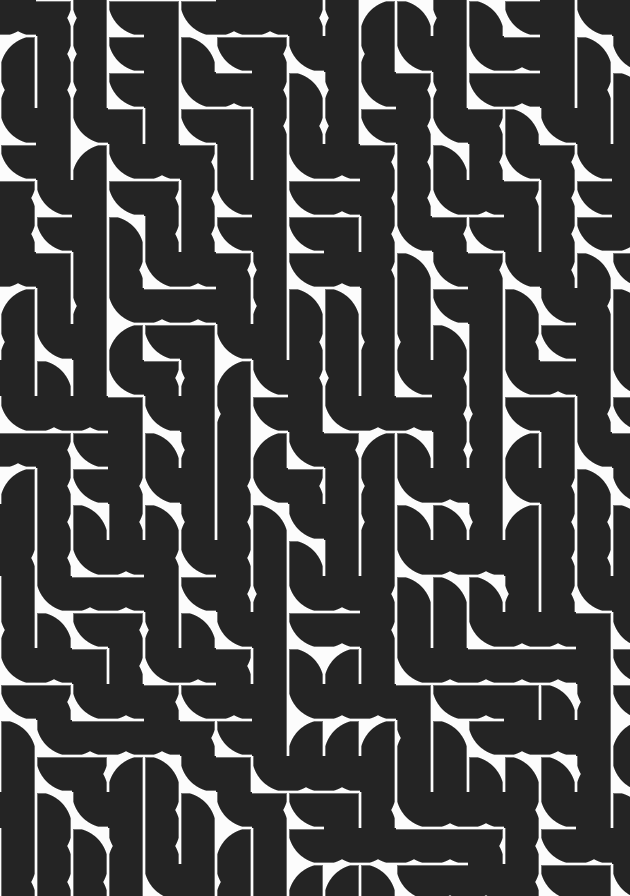
Reproduce this pattern procedurally as a Shadertoy shader.

```glsl
// Maze of dark corridors with rounded ends and scalloped sides, parted by thin white walls.

const vec3  INK            = vec3(0.14);
const vec3  PAPER          = vec3(0.99);
const float TILES_ACROSS   = 17.5;  // cells over the canvas width
const float WALL_WIDTH     = 0.075; // in cells
const float DOWN_CHANCE    = 0.60;  // share of cells that lead down, the rest lead right
const float SIDE_RUN       = 4.0;   // cells in a column that tend to bulge to one side
const float SIDE_VARIATION = 0.35;  // share of cells that ignore their run

// Integer hash of a cell, 0 to 1
float hash(vec2 cell, uint salt) {
    uvec2 q = uvec2(ivec2(cell) + 4096);
    uint h = q.x * 1597334677u ^ q.y * 3812015801u ^ salt * 2654435769u;
    h = (h ^ (h >> 16)) * 2146121005u;
    h = (h ^ (h >> 15)) * 2221713035u;
    return float((h ^ (h >> 16)) >> 8) / 16777216.0;
}

// Binary tree maze: every cell opens either down or right
bool leadsDown(vec2 cell) {
    return hash(cell, 1u) < DOWN_CHANCE;
}

// Side (0 left, 1 right) that holds the disc centre at the opening below a cell
float centreSide(vec2 cell) {
    vec2 run = vec2(cell.x, floor(cell.y / SIDE_RUN));
    bool alone = hash(cell, 2u) < SIDE_VARIATION;
    return step(0.5, alone ? hash(cell, 3u) : hash(run, 4u));
}

// Signed distance to a disc of one cell radius around a cell corner
float cornerDisc(vec2 p, vec2 corner) {
    return length(p - corner) - 1.0;
}

// Corridor inside one cell: union of quarter discs at its openings
float corridor(vec2 p, vec2 cell, bool down, bool openLeft, bool openUp) {
    vec2 exitCorner = down ? vec2(centreSide(cell), 0.0) : vec2(1.0);
    float d = cornerDisc(p, exitCorner);
    if (openLeft) d = min(d, cornerDisc(p, vec2(0.0, 1.0)));
    if (openUp && down) {
        float side = centreSide(cell + vec2(0.0, 1.0));
        d = min(d, cornerDisc(p, vec2(side, 1.0)));
    }
    return d;
}

// Distance to the nearest closed edge of the cell
float wallDistance(vec2 p, bool down, bool openLeft, bool openUp) {
    float d = down ? 1.0 - p.x : p.y;
    if (!openLeft) d = min(d, p.x);
    if (!openUp) d = min(d, 1.0 - p.y);
    return d;
}

void mainImage(out vec4 fragColor, in vec2 fragCoord) {
    // Grid hangs from the top left corner
    float pixel = TILES_ACROSS / iResolution.x;
    vec2 uv = (fragCoord - vec2(0.0, iResolution.y)) * pixel;
    vec2 cell = floor(uv);
    vec2 p = uv - cell;

    // Openings of this cell
    bool down = leadsDown(cell);
    bool openLeft = !leadsDown(cell - vec2(1.0, 0.0));
    bool openUp = leadsDown(cell + vec2(0.0, 1.0));

    // White is whatever lies outside the corridor or on a wall
    float outside = corridor(p, cell, down, openLeft, openUp);
    float wall = 0.5 * WALL_WIDTH - wallDistance(p, down, openLeft, openUp);
    float white = clamp(max(outside, wall) / pixel + 0.5, 0.0, 1.0);

    fragColor = vec4(mix(INK, PAPER, white), 1.0);
}
```
